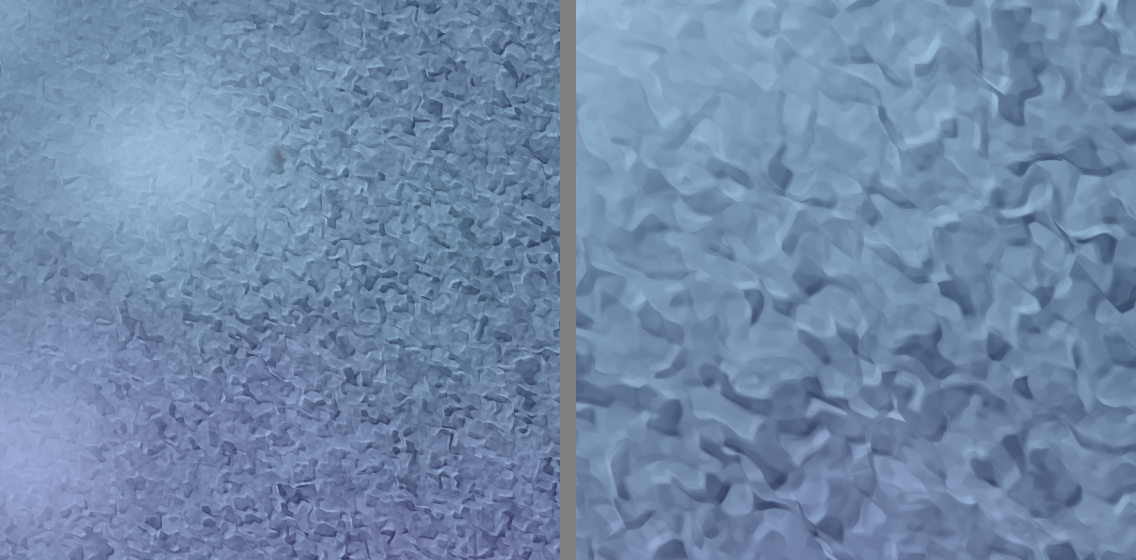
Left, the full canvas; right, a detail of the centre.
A Shadertoy shader for this texture:

```glsl
// Frosted blue metal sheet with crinkled flakes and two soft patches of reflected light.

const vec3  SHADOW_BLUE   = vec3(0.295, 0.355, 0.495);
const vec3  LIGHT_BLUE    = vec3(0.620, 0.725, 0.865);
const vec3  VIOLET_SHIFT  = vec3(0.018, -0.012, 0.010);
const vec3  BLEMISH_COLOR = vec3(0.34, 0.40, 0.48);

const vec2  UPPER_GLOW = vec2(0.29, 0.71);
const vec2  LOWER_GLOW = vec2(0.03, 0.20);
const vec2  BLEMISH    = vec2(0.495, 0.717);

const float FLAKE_SCALE   = 62.0;   // flakes across the canvas
const float FINE_SCALE    = 135.0;  // small crumbs across the canvas
const float WARP_SCALE    = 38.0;
const float WARP_AMOUNT   = 0.020;
const float FLAKE_ANGLE   = -0.6;
const float FLAKE_STRETCH = 1.45;
const vec2  RELIEF_STEP   = vec2(0.0035, -0.0045);

vec3 hash3(vec2 p) {
    vec3 q = fract(p.xyx * vec3(0.1031, 0.1030, 0.0973));
    q += dot(q, q.yxz + 33.33);
    return fract((q.xxy + q.yzz) * q.zyx);
}

// Cellular noise: random cell levels blended softly at the borders.
vec2 cellLevels(vec2 p, float sharpness) {
    vec2 cell = floor(p), local = fract(p);
    vec2 total = vec2(0.0);
    float weights = 0.0;
    for (int y = -1; y <= 1; y++)
    for (int x = -1; x <= 1; x++) {
        vec2 offset = vec2(x, y);
        vec3 rnd = hash3(cell + offset + 57.0);
        vec2 d = offset + rnd.xy - local;
        float w = exp(-sharpness * dot(d, d));
        total += w * vec2(rnd.z, fract(rnd.z * 17.0 + rnd.x * 5.0));
        weights += w;
    }
    return total / weights;
}

vec2 rotate(vec2 p, float angle) {
    float c = cos(angle), s = sin(angle);
    return vec2(c * p.x + s * p.y, c * p.y - s * p.x);
}

float softSpot(vec2 p, vec2 center, vec2 radius) {
    vec2 d = (p - center) / radius;
    return exp(-dot(d, d));
}

// Curled flakes, slightly drawn out along one diagonal.
float flakeHeight(vec2 p) {
    vec2 warp = cellLevels(p * WARP_SCALE, 7.0) - 0.5;
    vec2 q = rotate(p + WARP_AMOUNT * warp, FLAKE_ANGLE);
    return cellLevels(q * FLAKE_SCALE * vec2(1.0, FLAKE_STRETCH), 11.0).x;
}

void mainImage(out vec4 fragColor, in vec2 fragCoord) {
    vec2 p = fragCoord / iResolution.xy;

    // Broad lighting
    float upper = softSpot(p, UPPER_GLOW, vec2(0.21, 0.16));
    float halo  = softSpot(p, UPPER_GLOW + vec2(0.08, 0.02), vec2(0.40, 0.28));
    float lower = softSpot(p, LOWER_GLOW, vec2(0.20, 0.19));
    float corner = softSpot(p, vec2(0.0, 1.0), vec2(0.09, 0.13));
    float glow = clamp(upper + lower + 0.4 * corner, 0.0, 1.0);
    float tone = 0.37 + 0.42 * upper + 0.17 * halo + 0.46 * lower + 0.28 * corner;
    tone -= 0.05 * smoothstep(0.5, 1.0, p.x);

    // Roughness grows towards the lower right
    float away = smoothstep(0.0, 0.85, p.x * 0.85 + (1.0 - p.y) * 0.45);
    float rough = mix(0.42, 1.0, away) * (1.0 - 0.68 * glow);

    // Flakes, lit edges, crumbs and dark crevices
    float height = flakeHeight(p);
    float relief = height - flakeHeight(p + RELIEF_STEP);
    float crumbs = cellLevels(p * FINE_SCALE + 3.0 * height, 8.0).y - 0.5;
    float clump  = cellLevels(p * 21.0 + 9.0, 5.0).x;
    float crevice = smoothstep(0.34, 0.08, height) * smoothstep(0.75, 0.25, clump);
    float grain = 0.34 * (height - 0.5) + 0.34 * relief + 0.24 * crumbs
                + 0.12 * (clump - 0.5) - 0.20 * crevice;
    tone += rough * grain;

    // Thin slanted scratches above the bright patch
    vec2 along = rotate(p, -0.48);
    float scratch = cellLevels(along * vec2(16.0, 170.0), 9.0).x - 0.5;
    tone += 0.13 * scratch * softSpot(p, vec2(0.42, 0.86), vec2(0.22, 0.09));

    // Faint mottling and colour drift from steel blue to violet
    vec2 mottle = cellLevels(p * 9.0, 4.0) - 0.5;
    tone += 0.05 * mottle.x;
    vec3 color = mix(SHADOW_BLUE, LIGHT_BLUE, clamp(tone, -0.25, 1.12));
    float violet = smoothstep(0.75, 0.15, p.y + 0.25 * p.x) * 2.0 - 1.0;
    color += VIOLET_SHIFT * (violet + 0.8 * mottle.y);

    // Small dark blemish beside the bright patch
    vec2 ragged = p + 0.010 * (height - 0.5);
    float mark = softSpot(ragged, BLEMISH, vec2(0.010, 0.021));
    color = mix(color, BLEMISH_COLOR, 0.75 * mark);

    fragColor = vec4(color, 1.0);
}
```
